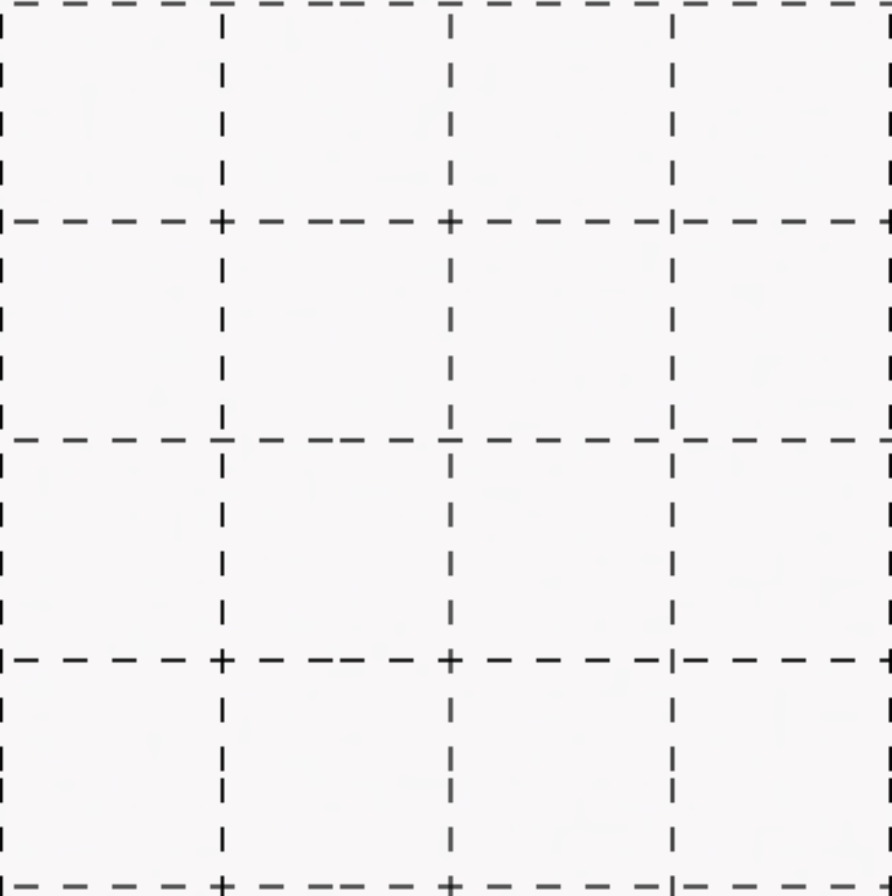
Reproduce this pattern procedurally as a Shadertoy shader.

```glsl
// Dashed four by four grid of dark lines on pale paper, with slightly uneven spacing and ink.

// Coverage of a band, from the distance to its middle and its half width
float band(float distanceToMiddle, float halfWidth) {
    float softness = max(0.0028, 1.0 / iResolution.y);
    return clamp(0.5 - (abs(distanceToMiddle) - halfWidth) / softness, 0.0, 1.0);
}

// Evenly spaced dashes whose phase restarts at a seam
float dashes(float along, float period, float seam, float restart) {
    float phase = along < seam ? 0.0294 : restart;
    float offset = (fract((along - phase) / period + 0.5) - 0.5) * period;
    return band(offset, 0.0137);
}

float hash(vec2 cell) {
    return fract(sin(dot(cell, vec2(127.1, 311.7))) * 43758.55);
}

float noise(vec2 p) {
    vec2 cell = floor(p);
    vec2 f = fract(p);
    f = f * f * (3.0 - 2.0 * f);
    float low = mix(hash(cell), hash(cell + vec2(1, 0)), f.x);
    float high = mix(hash(cell + vec2(0, 1)), hash(cell + vec2(1, 1)), f.x);
    return mix(low, high, f.y);
}

void mainImage(out vec4 fragColor, in vec2 fragCoord) {
    // Canvas fractions, measured from the upper left
    vec2 p = fragCoord / iResolution.xy;
    p.y = 1.0 - p.y;

    // Each line: position, half width, ink strength
    vec3 columns[5] = vec3[5](
        vec3(0.0008, 0.0023, 0.97), vec3(0.2493, 0.0020, 0.95),
        vec3(0.5052, 0.0026, 0.65), vec3(0.7539, 0.0023, 0.74),
        vec3(0.9990, 0.0025, 0.97));
    vec3 rows[5] = vec3[5](
        vec3(0.0042, 0.0025, 0.68), vec3(0.2474, 0.0025, 0.72),
        vec3(0.4915, 0.0024, 0.74), vec3(0.7370, 0.0022, 0.88),
        vec3(0.9896, 0.0026, 0.66));

    float acrossDashes = dashes(p.x, 0.0550, 0.3773, 0.3949);
    float downDashes = dashes(p.y, 0.0545, 0.8646, 0.8822);

    // Ink darkens the paper, and more so where dashes cross
    float light = 1.0;
    for (int i = 0; i < 5; i++) {
        light *= 1.0 - columns[i].z * downDashes * band(p.x - columns[i].x, columns[i].y);
        light *= 1.0 - rows[i].z * acrossDashes * band(p.y - rows[i].x, rows[i].y);
    }

    // Paper with a faint mottle
    vec3 paper = vec3(0.976, 0.969, 0.973) + 0.004 * (noise(p * 40.0) - 0.5);
    fragColor = vec4(paper * light, 1.0);
}
```
